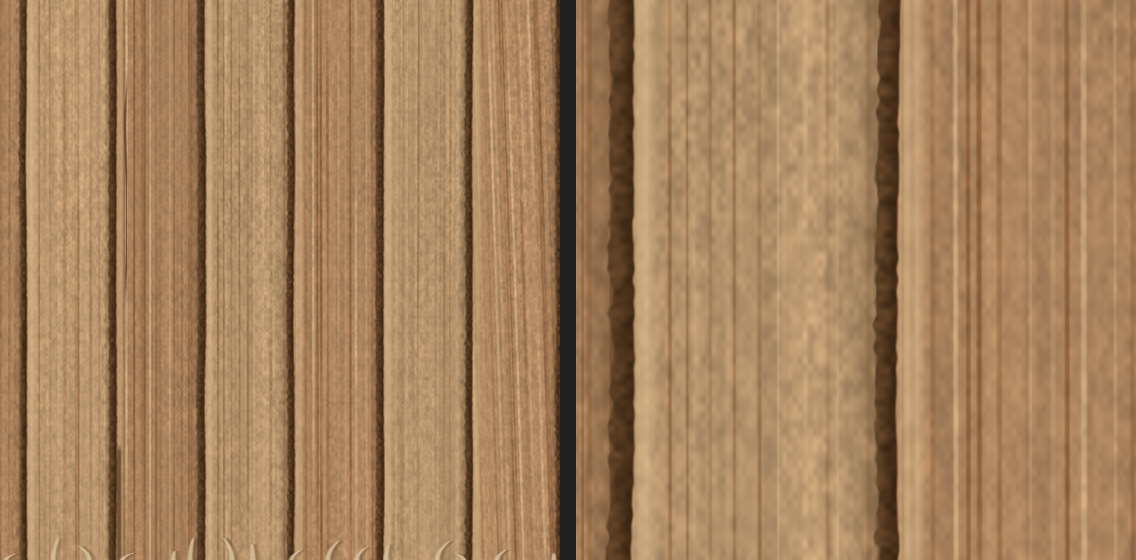
Left, the full canvas; right, a detail of the centre.
Write a Shadertoy shader that draws this texture.

```glsl
// Upright wooden slats with dark rough joints between them. Each slat gets its
// own tint, grain streaks and edge light from a hash of its index; noise adds
// pores and wobbly edges, and a few pale fibres curl up along the bottom.

const float PITCH = 0.1592;       // joint to joint distance
const float FIRST_JOINT = 0.0415; // centre of the leftmost joint
const int STREAKS = 18;
const int FIBRES = 16;

const vec3 TAN    = vec3(0.715, 0.580, 0.425);
const vec3 BROWN  = vec3(0.665, 0.510, 0.365);
const vec3 CREAM  = vec3(0.830, 0.700, 0.530);
const vec3 RUST   = vec3(0.510, 0.325, 0.180);
const vec3 SHADOW = vec3(0.370, 0.255, 0.150);
const vec3 GAP    = vec3(0.250, 0.160, 0.080);
const vec3 FIBRE  = vec3(0.860, 0.770, 0.630);

float hash(vec2 p) {
    return fract(sin(dot(p, vec2(127.1, 311.7))) * 43758.5453);
}

float noise(vec2 p) {
    vec2 i = floor(p), f = fract(p);
    f = f * f * (3.0 - 2.0 * f);
    return mix(mix(hash(i), hash(i + vec2(1, 0)), f.x),
               mix(hash(i + vec2(0, 1)), hash(i + vec2(1, 1)), f.x), f.y);
}

// Soft line of half width w at distance d
float line(float d, float w, float px) {
    return 1.0 - smoothstep(0.3 * w, w + px, abs(d));
}

// 1 between lo and hi, fading over s
float span(float x, float lo, float hi, float s) {
    return smoothstep(lo, lo + s, x) * (1.0 - smoothstep(hi - s, hi, x));
}

// Long thin streaks and broad bands; g runs across the slat
vec3 grain(vec3 col, float g, float y, float id, float redness, float px) {
    float bands = noise(vec2(g * 9.0 + id * 31.0, y * 1.5));
    float fine = noise(vec2(g * 42.0 + id * 57.0, y * 2.5));
    col *= 0.91 + 0.09 * bands + 0.09 * fine;
    for (int i = 0; i < STREAKS; i++) {
        vec2 seed = vec2(float(i) + 3.0, id + 11.0);
        float pos = 1.2 * (float(i) + hash(seed)) / float(STREAKS);
        float width = mix(0.0007, 0.0021, hash(seed + 20.0));
        float fade = smoothstep(0.1, 0.7, noise(vec2(y * 4.0, pos * 90.0 + id)));
        float pale = step(0.68, hash(seed + 40.0));
        float strength = mix(0.25, 0.70, hash(seed + 60.0)) * (0.8 + 0.3 * redness);
        float cover = line((g - pos) * PITCH, width, px);
        col = mix(col, mix(RUST, CREAM, pale), cover * strength * (0.35 + 0.65 * fade));
    }
    return col;
}

vec3 slat(vec2 uv, float u, float id, float px) {
    float odd = mod(id, 2.0);
    float lean = 0.19 * step(4.5, id) + 0.03 * (hash(vec2(id, 8.0)) - 0.5);
    vec3 col = mix(TAN, BROWN, odd) * (0.98 + 0.06 * hash(vec2(id, 5.0)));
    col = grain(col, u + lean * uv.y, uv.y, id, odd, px);

    // Pores, and coarser worn patches
    float pores = noise(uv * vec2(330.0, 210.0)) + noise(uv * vec2(190.0, 90.0)) - 1.0;
    float worn = noise(vec2(u * 4.0 + id * 7.0, uv.y * 3.0));
    col *= 1.0 + pores * mix(0.07, 0.16, worn);

    // Light on the left edge, rough shade on the right
    float edgeLight = mix(0.35, 0.85, hash(vec2(id, 17.0)));
    float ragged = noise(uv * vec2(160.0, 110.0));
    col = mix(col, CREAM, edgeLight * span(u, 0.02, 0.15, 0.05) * (0.7 + 0.3 * ragged));
    col = mix(col, SHADOW, 0.55 * smoothstep(0.87, 1.0, u + 0.06 * (ragged - 0.5)));

    // A split down one slat
    float split = 0.13 + 0.05 * noise(vec2(3.0, uv.y * 9.0));
    float splitWidth = 0.0022 * noise(vec2(9.0, uv.y * 14.0));
    float split1 = line((u - split) * PITCH, splitWidth, px) * span(uv.y, 0.45, 0.88, 0.08);
    float split2 = line((u - 0.075) * PITCH, 0.0045, px) * span(uv.y, -0.1, 0.21, 0.02);
    return mix(col, SHADOW, step(abs(id - 1.0), 0.1) * max(0.85 * split1, 0.8 * split2));
}

vec3 fibres(vec3 col, vec2 uv, float px) {
    for (int i = 0; i < FIBRES; i++) {
        vec2 seed = vec2(float(i), 71.0);
        float height = mix(0.012, 0.042, pow(hash(seed), 2.0));
        float bend = (hash(seed + 5.0) - 0.4) * 0.055;
        float t = uv.y / height;
        float root = (float(i) + hash(seed + 9.0)) / float(FIBRES);
        float d = uv.x - root - bend * t * t;
        float w = 0.0055 * sqrt(max(1.0 - t, 0.0));
        float tip = 1.0 - smoothstep(0.85, 1.0, t);
        col = mix(col, SHADOW, 0.35 * tip * line(d - 0.004, w + 0.004, px));
        col = mix(col, FIBRE, 0.85 * tip * line(d, w, px));
    }
    return col;
}

void mainImage(out vec4 fragColor, in vec2 fragCoord) {
    vec2 uv = fragCoord / iResolution.xy;
    float px = 1.0 / min(iResolution.x, iResolution.y);

    // Slat index, position across it, and distance to the nearest joint
    float s = (uv.x - FIRST_JOINT) / PITCH;
    float joint = floor(s + 0.5);
    float wobble = 0.003 * (noise(vec2(joint * 13.0, uv.y * 7.0)) - 0.5);
    float d = (s - joint) * PITCH + wobble;
    vec3 col = slat(uv, fract(s), floor(s), px);

    // Joint: rough on its left side, crisp on its right
    float rough = 0.004 * (noise(uv * vec2(120.0, 150.0)) - 0.5);
    float halfWidth = mix(0.0042, 0.0065, hash(vec2(joint, 23.0)));
    float edge = abs(d) - halfWidth + (d < 0.0 ? rough : 0.3 * rough);
    float depth = smoothstep(-halfWidth, halfWidth, d + 2.0 * rough);
    vec3 gapColor = mix(SHADOW, GAP, depth) * (0.85 + 0.3 * noise(uv * 260.0));
    col = mix(col, gapColor, 1.0 - smoothstep(-px, px + 0.001, edge));

    fragColor = vec4(fibres(col, uv, px), 1.0);
}
```
